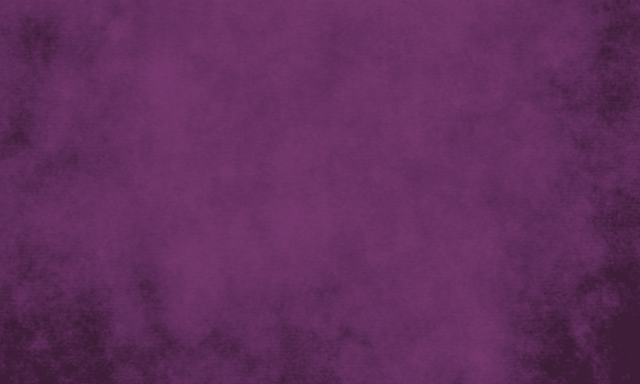
Give the GLSL for this texture, as a Shadertoy shader.

```glsl
// Worn plum-coloured plaster: soft clouds and vertical brush patches, darkening
// raggedly toward the sides and foot, with a faint horizontal weave and grain.
// All noise sums smooth randomly weighted spots, one jittered into each cell.

const vec3 PLUM_LIGHT = vec3(0.455, 0.212, 0.424);
const vec3 PLUM_MID   = vec3(0.362, 0.170, 0.350);
const vec3 PLUM_DARK  = vec3(0.245, 0.112, 0.225);
const float TAU = 6.28318;

vec3 hash3(vec2 cell, float seed) {
    vec3 h = fract(vec3(cell.xyx + seed * 7.3) * vec3(0.1031, 0.1030, 0.0973));
    h += dot(h, h.yxz + 33.33);
    return fract((h.xxy + h.yzz) * h.zyx);
}

// Cellular spot noise, centred on zero
float spotNoise(vec2 p, float seed) {
    vec2 base = floor(p);
    float total = 0.0;
    for (int y = -1; y <= 1; y++) {
        for (int x = -1; x <= 1; x++) {
            vec2 cell = base + vec2(x, y);
            vec3 rnd = hash3(cell, seed);
            vec2 offset = p - cell - rnd.xy;
            float falloff = max(0.0, 1.0 - dot(offset, offset));
            total += (rnd.z * 2.0 - 1.0) * falloff * falloff * falloff;
        }
    }
    return total;
}

// Octaves of spots, turned at each step to hide the grid
float clouds(vec2 p, float gain, int octaves, float seed) {
    const mat2 turn = mat2(0.8, 0.6, -0.6, 0.8);
    float total = 0.0, weight = 1.0;
    for (int i = 0; i < octaves; i++) {
        total += weight * spotNoise(p, seed + float(i));
        p = turn * p * 2.03 + 11.7;
        weight *= gain;
    }
    return total;
}

// Shade gathered at the sides, the foot and the upper right corner
float edgeShade(vec2 uv) {
    float left = 1.0 - smoothstep(0.0, 0.26, uv.x);
    float right = smoothstep(0.76, 1.02, uv.x);
    float clearing = smoothstep(0.52, 0.59, uv.x) * (1.0 - smoothstep(0.68, 0.85, uv.x));
    float foot = (1.0 - smoothstep(0.0, 0.38, uv.y)) * (1.0 - 0.75 * clearing);
    float corner = 1.0 - smoothstep(0.0, 0.4, length(uv - vec2(1.0, 1.0)));
    return left * 0.5 + right * 0.62 + foot * 0.78 + corner * 0.25;
}

vec3 plumRamp(float shade) {
    vec3 upper = mix(PLUM_LIGHT, PLUM_MID, clamp(shade * 2.0, 0.0, 1.0));
    return mix(upper, PLUM_DARK, clamp(shade * 2.0 - 1.0, 0.0, 1.0));
}

void mainImage(out vec4 fragColor, in vec2 fragCoord) {
    vec2 uv = fragCoord / iResolution.xy;
    vec2 p = fragCoord / iResolution.y;

    // Broad tone: ragged edges, clouds and upright brush patches
    vec2 ragged = uv + 0.06 * vec2(clouds(p * 5.0, 0.7, 5, 1.0),
                                   clouds(p * 5.0, 0.7, 5, 9.0));
    float edge = edgeShade(ragged);
    float broad = clouds(p * 3.0, 0.6, 4, 20.0);
    float brush = clouds(p * vec2(9.0, 3.2), 0.6, 4, 30.0);

    // Fine mottling, strongest where the surface is worn
    float mottle = clouds(p * 12.0, 0.85, 5, 40.0);
    float wear = clamp(edge + 0.35 * broad, 0.0, 1.0);
    float shade = 0.19 + 0.65 * edge + 0.15 * broad + 0.09 * brush
                + mottle * mix(0.075, 0.17, wear);
    shade = 0.5 * (shade + sqrt(shade * shade + 0.003));

    // Weave and grain
    float weave = sin(p.y * TAU * 98.0 + 0.6 * sin(p.x * 23.0));
    float grain = spotNoise(p * vec2(130.0, 170.0), 60.0);
    shade += (0.025 * weave + 0.13 * grain) * mix(0.6, 1.0, wear);

    fragColor = vec4(plumRamp(shade), 1.0);
}
```
